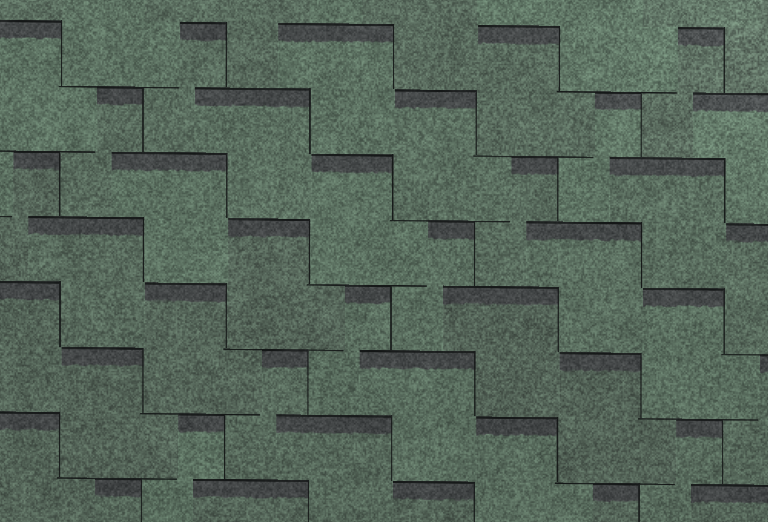
Reproduce this texture procedurally as a Shadertoy shader.

```glsl
// Green granulated roof shingles: staggered tabs with dark bands and shadow lines.

// All lengths are fractions of the canvas height.
const float ROW_HEIGHT = 0.125;
const float PERIOD = 0.954;      // one run of three cutouts and three tabs
const float ROW_SHIFT = 0.1596;  // leftward step from row to row
const float FIRST_CUT = 0.345;
const float FIRST_ROW = 0.038;
const float TILT = 0.0105;
const float BAND_DEPTH = 0.035;

const vec3 GREEN = vec3(0.345, 0.418, 0.363);
const vec3 BAND = vec3(0.262, 0.272, 0.278);
const vec3 SHADOW = vec3(0.075, 0.085, 0.085);

float hash(vec2 p) {
    vec3 q = fract(vec3(p.xyx) * 0.1031);
    q += dot(q, q.yzx + 33.33);
    return fract((q.x + q.y) * q.z);
}

float noise(vec2 p) {
    vec2 i = floor(p), f = fract(p);
    f = f * f * (3.0 - 2.0 * f);
    return mix(mix(hash(i), hash(i + vec2(1, 0)), f.x),
               mix(hash(i + vec2(0, 1)), hash(i + vec2(1, 1)), f.x), f.y);
}

// Smooth-edged interval from a to b
float span(float x, float a, float b, float soft) {
    return smoothstep(a - soft, a + soft, x) - smoothstep(b - soft, b + soft, x);
}

// Mineral granules: fine grain, coarser clumps and broad mottling, around zero
float granules(vec2 p) {
    return 0.62 * (noise(p * 340.0) - 0.5)
         + 0.45 * (noise(p * 190.0 + 41.0) - 0.5)
         + 0.16 * (noise(p * 22.0 + 87.0) - 0.5);
}

// Broad light: brighter at the top and in the upper right corner
float lighting(vec2 p, float aspect) {
    float corner = length(p - vec2(aspect, 0.03));
    return 1.02 - 0.05 * p.y + 0.16 * exp(-9.0 * corner * corner);
}

void mainImage(out vec4 fragColor, in vec2 fragCoord) {
    vec2 p = fragCoord / iResolution.y;
    p.y = 1.0 - p.y;
    float soft = 0.6 / iResolution.y;

    // Row and position within it
    float y = p.y - FIRST_ROW - TILT * p.x;
    float row = floor(y / ROW_HEIGHT);
    float depth = y - row * ROW_HEIGHT;
    float along = p.x - FIRST_CUT + ROW_SHIFT * row;
    float cell = floor(along / PERIOD);
    float u = along - cell * PERIOD;
    float hasCuts = step(0.0, row);

    // Left and right ends of the short, long and middle cutouts
    vec2 cuts[3] = vec2[3](vec2(0.0, 0.090), vec2(0.188, 0.410), vec2(0.571, 0.728));

    float band = 0.0, ridge = 0.0, side = 0.0;
    vec2 piece = vec2(0.0, row);
    float bandEnd = BAND_DEPTH + 0.005 * (noise(p * 150.0) - 0.5);
    for (int k = 0; k < 3; k++) {
        vec2 cut = cuts[k];
        float inside = span(u, cut.x, cut.y, soft);
        band += inside * span(depth, 0.0, bandEnd, soft + 0.001);
        ridge += span(u, cut.x - 0.001, cut.x + 0.001, soft);
        float width = mix(0.0020, 0.0034, hash(vec2(float(k) + 3.0 * cell, row + 19.0)));
        side += span(u, cut.y - width, cut.y, soft);
        // A cutout shows the tab of the next row, so both share one tone
        if (u >= cut.x) piece = vec2(float(k), row + (u < cut.y ? 1.0 : 0.0));
    }

    // Shadow under the lower edges: thick over bands, thin under wide tabs
    float wrapped = mod(u + 0.3, PERIOD) - 0.3;
    float thick = 0.0;
    for (int k = 0; k < 3; k++) thick += span(u, cuts[k].x, cuts[k].y, soft);
    float wear = 0.72 + 0.28 * noise(vec2(p.x * 25.0, row * 7.0));
    float thin = span(wrapped, -0.073, 0.157, soft) * step(1.0, row);
    float edge = max(thick * span(depth, 0.0, 0.0044, soft),
                     thin * span(depth, 0.0, 0.0030, soft));

    // Surface: each piece has its own tone
    float tone = hash(piece + vec2(cell * 5.0 + 11.0, 23.0)) - 0.5;
    float grain = granules(p);
    vec3 color = GREEN * (1.0 + 0.11 * tone) + vec3(-0.006, 0.008, -0.003) * tone;
    color += vec3(0.20, 0.25, 0.21) * grain;
    color *= 1.0 + 0.07 * ridge * hasCuts;

    vec3 bandColor = BAND + 0.15 * grain;
    color = mix(color, bandColor, clamp(band, 0.0, 1.0) * hasCuts * 0.95);
    color *= lighting(p, iResolution.x / iResolution.y);

    float shadow = max(edge * wear, side * (0.65 + 0.3 * wear)) * hasCuts;
    color = mix(color, SHADOW, clamp(shadow, 0.0, 1.0));
    fragColor = vec4(clamp(color, 0.0, 1.0), 1.0);
}
```
